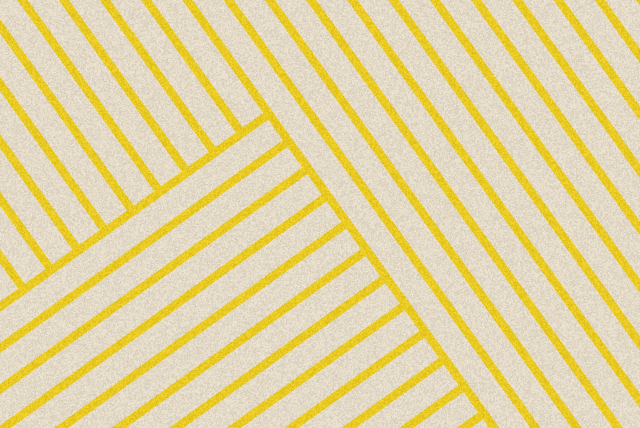
This pattern is drawn by a Shadertoy shader. Its source:

```glsl
// Tilted parallel stripes on grainy paper, split into three fields by a T joint.
// A rotated frame centred on the joint turns every stripe into a 1D repeat;
// the lower left wedge repeats along the other axis. Cellular noise gives the grain.

const vec3  PAPER      = vec3(0.89, 0.85, 0.78);
const vec3  STRIPE     = vec3(0.91, 0.79, 0.13);
const vec2  JOINT      = vec2(-0.119, 0.234); // from the centre, in canvas heights
const float TILT       = 0.6222;              // rotation of the frame, radians
const float PITCH      = 0.0783;              // distance between stripe centres
const float HALF_WIDTH = 0.0097;              // half of a stripe's width
const float GRAIN_SIZE = 1.0 / 280.0;         // one speckle, in canvas heights
const float GRAIN_TONE = 0.075;               // random tone of each speckle
const float GRAIN_EDGE = 0.06;                // shading from speckle centre to rim

// Integer hash of a cell: three values in 0..1
vec3 hash3(ivec2 cell) {
    uvec3 h = uvec3(uint(cell.x + 4096), uint(cell.y + 4096), 77u);
    h = h * 1664525u + 1013904223u;
    h.x += h.y * h.z; h.y += h.z * h.x; h.z += h.x * h.y;
    h ^= h >> 16u;
    h.x += h.y * h.z; h.y += h.z * h.x; h.z += h.x * h.y;
    return vec3(h & 0xffffu) / 65535.0;
}

// Cellular speckle, roughly zero on average
float paperGrain(vec2 p) {
    ivec2 base = ivec2(floor(p));
    vec2 local = fract(p);
    float nearest = 8.0, tone = 0.0;
    for (int y = -1; y <= 1; y++)
    for (int x = -1; x <= 1; x++) {
        ivec2 offset = ivec2(x, y);
        vec3 h = hash3(base + offset);
        float d = length(vec2(offset) + h.xy - local);
        if (d < nearest) { nearest = d; tone = h.z; }
    }
    return GRAIN_TONE * (tone - 0.5) + GRAIN_EDGE * (0.45 - nearest);
}

// Distance to the nearest stripe centre along one axis
float stripeDistance(float x) {
    return abs(fract(x / PITCH + 0.5) - 0.5) * PITCH;
}

// Distance to the centre line of the whole stripe layout
float layoutDistance(vec2 q) {
    bool inWedge = q.x < 0.0 && q.y < 0.0;
    float d = min(stripeDistance(inWedge ? q.y : q.x), abs(q.x)); // fields, main divider
    return q.x < 0.0 ? min(d, abs(q.y)) : d;                     // side divider
}

void mainImage(out vec4 fragColor, in vec2 fragCoord) {
    vec2 p = (fragCoord - 0.5 * iResolution.xy) / iResolution.y;
    float pixel = 1.0 / iResolution.y;

    // Rotated frame: x crosses the steep stripes, y crosses the shallow ones
    float c = cos(TILT), s = sin(TILT);
    vec2 r = p - JOINT;
    vec2 q = vec2(c * r.x + s * r.y, c * r.y - s * r.x);

    // Stripes over paper, then grain over both
    float edge = layoutDistance(q) - HALF_WIDTH;
    float ink = 1.0 - smoothstep(-0.75 * pixel, 0.75 * pixel, edge);
    vec3 color = mix(PAPER, STRIPE, ink);
    color += paperGrain(p / GRAIN_SIZE);

    fragColor = vec4(clamp(color, 0.0, 1.0), 1.0);
}
```
